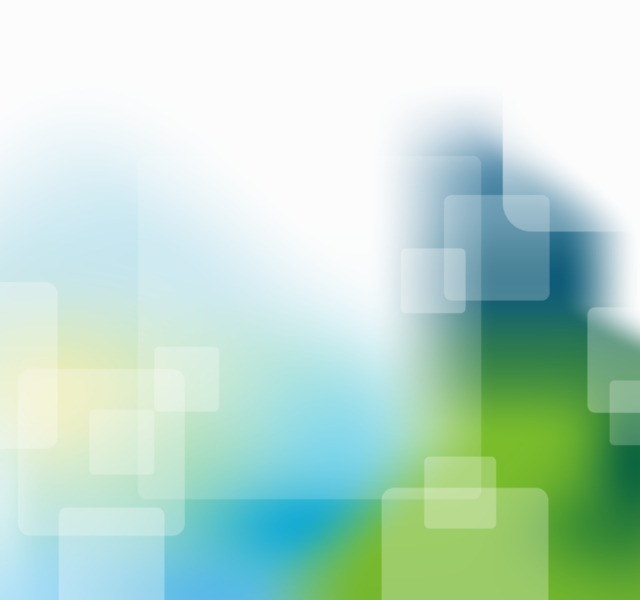
A Shadertoy shader for this background:

```glsl
const vec3 WHITE = vec3(0.99);

// Soft elliptical pool of colour
vec3 glow(vec3 base, vec2 p, vec2 center, vec2 radius, vec3 tint, float strength) {
    vec2 d = (p - center) / radius;
    return mix(base, tint, strength * exp(-dot(d, d)));
}

// Coverage of a rounded box with a smooth edge
float roundedBox(vec2 p, vec2 center, float halfSize, float radius) {
    vec2 q = abs(p - center) - halfSize + radius;
    float d = length(max(q, 0.0)) + min(max(q.x, q.y), 0.0) - radius;
    float aa = 1.0 / iResolution.y;
    return smoothstep(aa, -aa, d);
}

// Pale hill running into yellow, cyan and blue
vec3 leftField(vec2 p) {
    float height = p.y + 1.5 * (p.x - 0.23) * (p.x - 0.23) * step(p.x, 0.23);
    vec3 hill = mix(WHITE, vec3(0.77, 0.90, 0.94), smoothstep(0.92, 0.55, height));
    hill = mix(hill, vec3(0.75, 0.90, 0.82), smoothstep(0.55, 0.36, p.y));
    hill = mix(hill, vec3(0.62, 0.85, 0.74), smoothstep(0.36, 0.12, p.y));

    float edge = 0.25 + 0.95 * (0.88 - p.y);
    vec3 col = mix(WHITE, hill, 1.0 - smoothstep(edge - 0.28, edge + 0.04, p.x));

    col = glow(col, p, vec2(0.09, 0.33), vec2(0.20, 0.14), vec3(0.95, 0.93, 0.69), 0.9);
    col = glow(col, p, vec2(0.33, 0.20), vec2(0.15, 0.12), vec3(0.58, 0.83, 0.60), 0.6);
    col = glow(col, p, vec2(0.56, 0.24), vec2(0.15, 0.17), vec3(0.42, 0.82, 0.92), 0.9);
    col = glow(col, p, vec2(0.05, 0.00), vec2(0.25, 0.15), vec3(0.68, 0.88, 0.99), 0.9);
    col = glow(col, p, vec2(0.35, 0.00), vec2(0.20, 0.09), vec3(0.36, 0.73, 0.92), 0.95);
    col = glow(col, p, vec2(0.52, 0.12), vec2(0.18, 0.09), vec3(0.08, 0.67, 0.83), 1.0);
    return glow(col, p, vec2(0.00, 0.18), vec2(0.05, 0.15), vec3(0.92, 0.97, 0.99), 0.7);
}

// Dark teal column melting into green
vec3 rightField(vec2 p) {
    vec3 col = mix(vec3(0.50, 0.66, 0.76), vec3(0.25, 0.50, 0.62), smoothstep(0.80, 0.65, p.y));
    col = mix(col, vec3(0.06, 0.36, 0.47), smoothstep(0.67, 0.53, p.y));
    col = mix(col, vec3(0.20, 0.50, 0.28), smoothstep(0.53, 0.38, p.y));
    col = mix(col, vec3(0.48, 0.74, 0.17), smoothstep(0.42, 0.26, p.y));
    col = mix(col, vec3(0.46, 0.72, 0.18), smoothstep(0.20, 0.00, p.y));
    col = glow(col, p, vec2(0.98, 0.12), vec2(0.10, 0.08), vec3(0.15, 0.50, 0.20), 0.6);
    return glow(col, p, vec2(1.06, 0.23), vec2(0.08, 0.15), vec3(0.03, 0.38, 0.25), 0.95);
}

float rightMask(vec2 p) {
    float leftEdge = 0.72 - 0.21 * smoothstep(0.30, 0.0, p.y);
    float rightEdge = 0.83 + 0.17 * smoothstep(0.82, 0.60, p.y)
                    + 0.30 * smoothstep(0.50, 0.30, p.y);
    float sides = smoothstep(leftEdge - 0.11, leftEdge + 0.11, p.x)
                * (1.0 - smoothstep(rightEdge - 0.07, rightEdge + 0.07, p.x));
    return sides * smoothstep(0.87, 0.70, p.y);
}

void mainImage(out vec4 fragColor, in vec2 fragCoord) {
    vec2 p = fragCoord / iResolution.y;
    vec3 col = mix(leftField(p), rightField(p), rightMask(p));

    // Large frame and the corner panel
    col = mix(col, WHITE, 0.17 * roundedBox(p, vec2(0.516, 0.454), 0.286, 0.014));
    float cornerVeil = mix(0.30, 0.65, smoothstep(0.61, 0.78, p.y));
    col = mix(col, WHITE, cornerVeil * roundedBox(p, vec2(1.139, 0.915), 0.301, 0.048));

    // Translucent tiles: center, half size, opacity
    vec4 tiles[11] = vec4[11](
        vec4(0.828, 0.587, 0.088, 0.24), vec4(0.722, 0.532, 0.054, 0.30),
        vec4(1.067, 0.400, 0.088, 0.30), vec4(1.070, 0.312, 0.054, 0.22),
        vec4(-0.043, 0.391, 0.139, 0.30), vec4(0.169, 0.246, 0.139, 0.27),
        vec4(0.203, 0.263, 0.054, 0.25), vec4(0.311, 0.368, 0.054, 0.28),
        vec4(0.186, 0.066, 0.088, 0.30), vec4(0.775, 0.048, 0.139, 0.28),
        vec4(0.767, 0.179, 0.060, 0.27));
    for (int i = 0; i < 11; i++) {
        vec4 tile = tiles[i];
        col = mix(col, WHITE, tile.w * roundedBox(p, tile.xy, tile.z, 0.15 * tile.z));
    }

    fragColor = vec4(col, 1.0);
}
```
